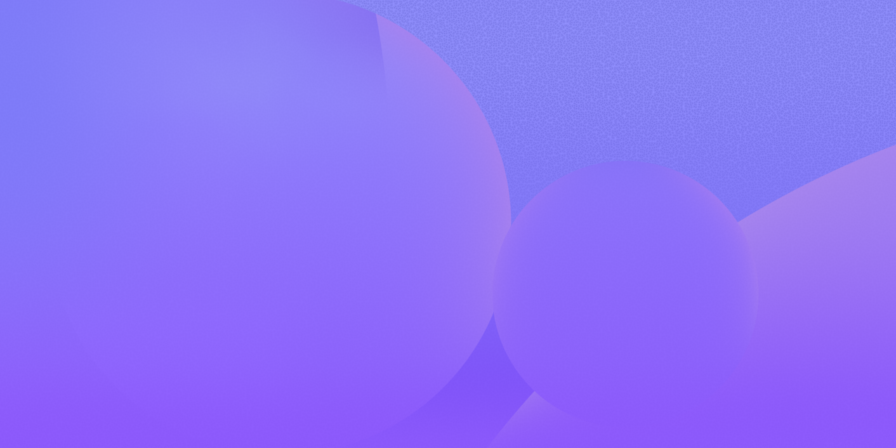
This background is drawn by a WebGL 2 fragment shader. Its source:

```glsl
#version 300 es
precision highp float;

uniform vec2 u_resolution;
out vec4 fragColor;

vec2 hash2(vec2 cell) {
    vec2 q = vec2(dot(cell, vec2(127.1, 311.7)), dot(cell, vec2(269.5, 183.3)));
    return fract(sin(q) * 4375.85);
}

// Distance to the nearest jittered cell point
float cellular(vec2 p) {
    vec2 base = floor(p);
    float nearest = 2.0;
    for (int y = -1; y <= 1; y++) {
        for (int x = -1; x <= 1; x++) {
            vec2 cell = base + vec2(x, y);
            nearest = min(nearest, length(cell + hash2(cell) - p));
        }
    }
    return nearest;
}

// Soft drifting haze from warped sines, roughly -1 to 1
float haze(vec2 p) {
    float sum = 0.0, amplitude = 0.5;
    for (int i = 0; i < 4; i++) {
        sum += amplitude * sin(p.x + 1.3 * sin(p.y)) * cos(p.y - 0.7 * p.x);
        p = mat2(1.6, 1.2, -1.2, 1.6) * p + 1.7;
        amplitude *= 0.5;
    }
    return sum;
}

float circle(vec2 p, vec2 center, float radius) {
    return length(p - center) - radius;
}

float cover(float dist, float softness) {
    return 1.0 - smoothstep(-softness, softness, dist);
}

void main() {
    vec2 p = gl_FragCoord.xy / u_resolution.y;
    float edge = 1.0 / u_resolution.y;
    vec3 violet = vec3(0.55, 0.35, 0.985);
    vec3 pink = vec3(0.66, 0.51, 0.93);
    float grain = cellular(p * 190.0) - 0.45;

    // Sky, deepest in the gap between the spheres
    vec3 color = mix(vec3(0.5, 0.33, 0.975), vec3(0.5, 0.455, 0.965), smoothstep(0.1, 0.55, p.y));
    color = mix(color, vec3(0.53, 0.525, 0.955), smoothstep(0.4, 0.95, p.y));
    color += 0.055 * grain * smoothstep(0.4, 0.8, p.y);

    // Broad hill on the right, warm along its crest
    float hill = circle(p, vec2(2.737, -1.271), 2.083);
    vec3 hillColor = mix(violet, vec3(0.62, 0.49, 0.945), smoothstep(0.0, 0.62, p.y));
    hillColor = mix(hillColor, vec3(0.665, 0.54, 0.92), 0.6 * exp(min(hill, 0.0) * 12.0));
    color = mix(color, hillColor, cover(hill, edge));

    // Large sphere, cooler toward the left
    float big = circle(p, vec2(0.625, 0.5), 0.516);
    vec3 body = mix(violet, vec3(0.555, 0.525, 0.985), clamp(p.y * 1.12, 0.0, 1.0));
    float cool = (1.0 - smoothstep(0.0, 0.5, p.x)) * smoothstep(0.1, 0.8, p.y);
    body = mix(body, vec3(0.475, 0.475, 0.97), 0.75 * cool);
    float rim = exp(min(big, 0.0) * 10.0) * smoothstep(0.75, 1.1, p.x + 0.2 * p.y);
    vec3 bigColor = mix(body, pink, 0.85 * rim * smoothstep(0.1, 0.5, p.y));

    // Shaded fold near the top, ending in a slanted edge
    float drop = 1.0 - p.y;
    float foldEdge = p.x - (0.833 + 0.2 * drop - 0.25 * drop * drop);
    float fold = cover(foldEdge, edge) * exp(min(foldEdge, 0.0) * 3.0);
    bigColor = mix(bigColor, vec3(0.515, 0.44, 0.95), 0.9 * fold * smoothstep(0.74, 0.98, p.y));

    // The sphere melts into the scene on its left side
    float bigMask = cover(big, edge);
    float openSide = 1.0 - smoothstep(0.55, 0.75, p.x);
    color = mix(color, bigColor, max(bigMask, openSide));
    color += 0.006 * bigMask * openSide * (1.0 - smoothstep(0.25, 0.4, p.y));

    // Pale haze in the upper left
    vec2 cloud = (p - vec2(0.54, 0.83)) / vec2(0.27, 0.17);
    float veil = exp(-dot(cloud, cloud)) * (0.6 + 0.7 * haze(p * 8.0));
    color = mix(color, vec3(0.57, 0.55, 0.97), 0.6 * veil);

    // Small sphere whose warm rim fades toward its crown
    float small = circle(p, vec2(1.396, 0.344), 0.297);
    vec3 smallColor = mix(violet, vec3(0.545, 0.455, 0.98), clamp(p.y * 1.6, 0.0, 1.0));
    float smallRim = exp(min(small, 0.0) * 26.0) * smoothstep(0.15, 0.4, p.y);
    float sides = smoothstep(0.02, 0.25, abs(p.x - 1.38));
    vec3 rimColor = mix(vec3(0.515, 0.445, 0.96), vec3(0.645, 0.49, 0.94), sides);
    smallColor = mix(smallColor, rimColor, smallRim * mix(0.55, 0.8, smoothstep(1.25, 1.6, p.x)));
    color = mix(color, smallColor, cover(small, edge));

    // Everything settles into violet at the base
    color = mix(violet, color, smoothstep(-0.05, 0.2, p.y));
    color += 0.01 * grain;
    fragColor = vec4(color, 1.0);
}
```
